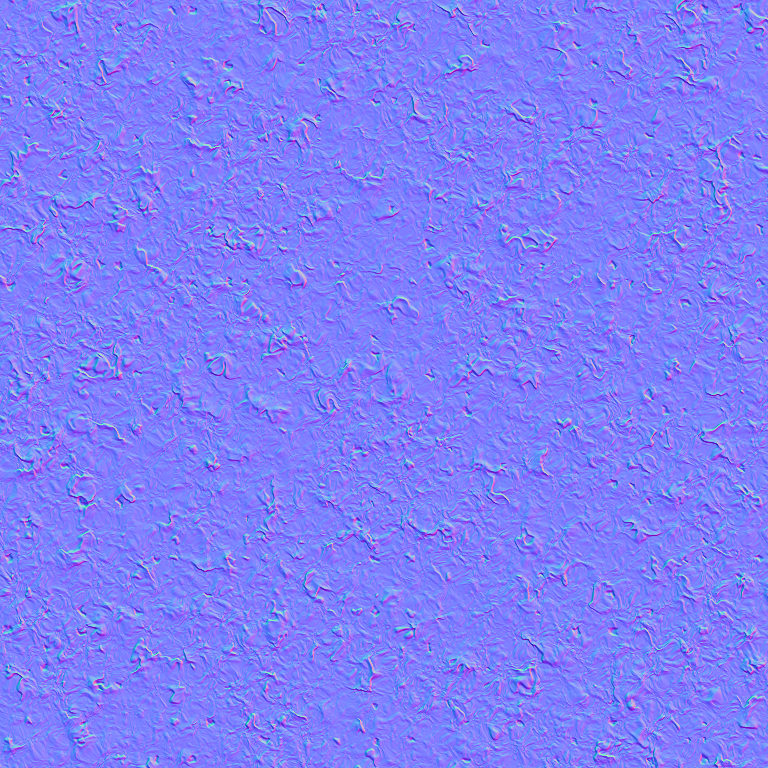
Write a WebGL 1 fragment shader that draws this texture map.

```glsl
precision highp float;

uniform vec2 u_resolution;

vec2 hash22(vec2 p) {
  vec3 q = fract(p.xyx * vec3(0.1031, 0.1030, 0.0973));
  q += dot(q, q.yzx + 33.33);
  return fract((q.xx + q.yz) * q.zy);
}

float cornerSlope(vec2 cell, vec2 corner, vec2 f) {
  return dot(hash22(cell + corner) * 2.0 - 1.0, f - corner);
}

float gradientNoise(vec2 p) {
  vec2 cell = floor(p);
  vec2 f = fract(p);
  vec2 w = f * f * f * (f * (f * 6.0 - 15.0) + 10.0);
  float low = mix(cornerSlope(cell, vec2(0.0), f), cornerSlope(cell, vec2(1.0, 0.0), f), w.x);
  float high = mix(cornerSlope(cell, vec2(0.0, 1.0), f), cornerSlope(cell, vec2(1.0), f), w.x);
  return mix(low, high, w.y);
}

// Lumpy grain: each octave is bent along its zero line, which leaves creases
float grain(vec2 p, float roughness) {
  vec2 q = p * 13.0 + 40.0;
  float frequency = 13.0;
  float slope = 0.025;
  float sum = 0.0;
  for (int i = 0; i < 5; i++) {
    float n = gradientNoise(q);
    float creased = 0.45 * n + 0.8 * sqrt(n * n + 0.0015);
    float gain = i > 1 ? roughness : 1.0;
    sum += gain * slope / frequency * creased;
    slope = min(slope * 2.1, 0.23);
    q = mat2(1.6, 1.2, -1.2, 1.6) * q + 17.3;
    frequency *= 2.0;
  }
  return sum;
}

// Short ragged flake edges, mostly along the falling diagonal
float flakes(vec2 p) {
  vec2 q = vec2(p.x - p.y, p.x + p.y) * vec2(0.55, 0.8);
  float contour = gradientNoise(q * 19.0 + 63.0)
    + 0.45 * gradientNoise(q * 47.0 + 11.0)
    + 0.25 * gradientNoise(p * 108.0 + 29.0);
  float strength = smoothstep(-0.02, 0.32, gradientNoise(p * 24.0 + 87.0));
  float lip = smoothstep(-0.05, 0.05, contour) - 0.8 * smoothstep(0.0, 0.28, contour);
  return 0.0034 * strength * lip;
}

// Sparse craters and crumbs, one at most in each cell
float chips(vec2 p) {
  vec2 q = p * 42.0 + 5.0;
  q += 0.35 * vec2(gradientNoise(p * 120.0), gradientNoise(p * 120.0 + 50.0));
  vec2 cell = floor(q);
  vec2 kind = hash22(cell + 7.7);
  vec2 d = fract(q) - mix(vec2(0.42), vec2(0.58), hash22(cell));
  d = vec2(d.x - d.y, d.x + d.y) * vec2(0.63, 0.9);
  float present = step(0.84, kind.x);
  float radius = mix(0.16, 0.32, kind.y);
  float side = fract(kind.y * 7.0) > 0.6 ? 0.8 : -1.0;
  return side * present * 0.011 * radius * smoothstep(radius, radius * 0.2, length(d));
}

float height(vec2 p) {
  vec2 bent = p + 0.011 * vec2(gradientNoise(p * 40.0 + 3.0), gradientNoise(p * 40.0 + 71.0));
  float patches = gradientNoise(vec2(p.x - p.y, p.x + p.y) * vec2(3.5, 6.0) + 21.0)
    + 0.6 * gradientNoise(p * 17.0 + 33.0);
  float roughness = mix(0.75, 1.35, smoothstep(-0.25, 0.3, patches));
  return grain(bent, roughness) + flakes(bent) + chips(p);
}

void main() {
  vec2 p = gl_FragCoord.xy / u_resolution;

  // Surface slope from finite differences, packed as a tangent-space normal
  float e = 0.001;
  float h = height(p);
  vec2 slope = vec2(height(p + vec2(e, 0.0)) - h, height(p + vec2(0.0, e)) - h) / e;
  vec3 normal = normalize(vec3(-slope, 1.0));
  gl_FragColor = vec4(normal * 0.5 + 0.5, 1.0);
}
```
